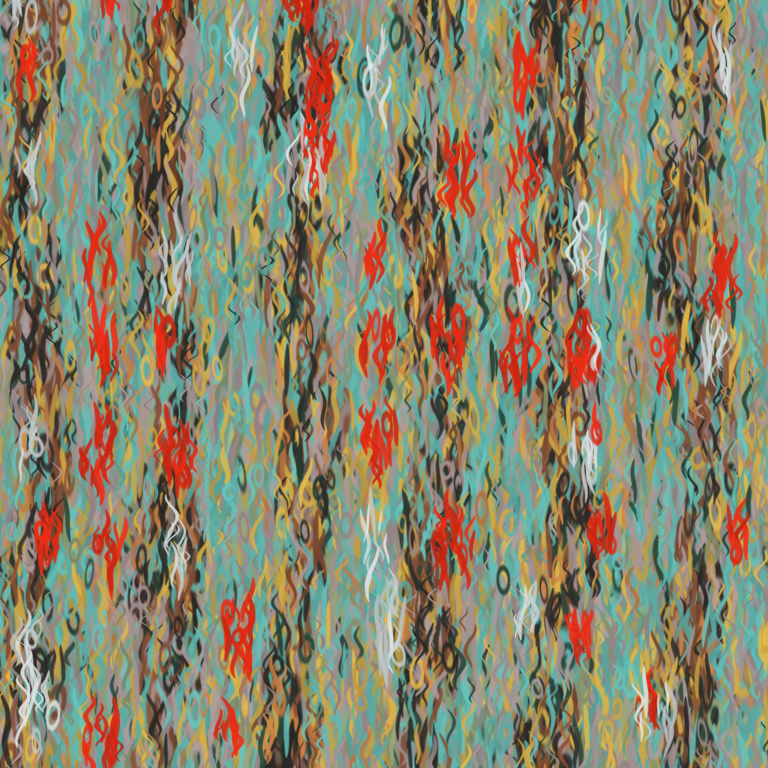
Write a Shadertoy shader that draws this pattern.

```glsl
// Abstract painting: curly vertical brush strokes over dark, rusty trunk bands.

const float TAU = 6.28318;
const int MIXED_LAYERS = 15;

const vec3 TEAL   = vec3(0.37, 0.71, 0.68);
const vec3 MAUVE  = vec3(0.64, 0.57, 0.57);
const vec3 OCHRE  = vec3(0.82, 0.67, 0.27);
const vec3 OLIVE  = vec3(0.55, 0.60, 0.45);
const vec3 PINE   = vec3(0.15, 0.26, 0.22);
const vec3 SOOT   = vec3(0.17, 0.16, 0.15);
const vec3 RUST   = vec3(0.50, 0.29, 0.19);
const vec3 ORANGE = vec3(0.78, 0.50, 0.27);
const vec3 RED    = vec3(0.88, 0.16, 0.07);
const vec3 WHITE  = vec3(0.81, 0.84, 0.84);

vec4 hash4(vec2 cell, float seed) {
    vec4 q = fract(vec4(cell, cell.x + seed * 7.31, cell.y - seed * 3.17)
                   * vec4(0.1031, 0.1030, 0.0973, 0.1099));
    q += dot(q, q.wzxy + 33.33);
    return fract((q.xxyz + q.yzzw) * q.zywx);
}

// 1 inside the wobbling vertical trunks, 0 in the open bands between them.
float trunkMask(vec2 p) {
    float x = p.x + 0.012 * sin(9.0 * p.y + 1.0) + 0.007 * sin(27.0 * p.y + 11.0 * p.x);
    float patches = 0.3 * sin(13.0 * p.y + 21.0 * p.x) + 0.2 * sin(31.0 * p.y - 17.0 * p.x);
    return smoothstep(-0.2, 0.9, cos(TAU * (x - 0.045) / 0.172) + patches);
}

// Sparse oval clumps, one candidate per cell.
float clumpMask(vec2 p, vec2 size, float share, float seed) {
    vec2 cell = floor(p / size);
    vec4 r = hash4(cell, seed);
    vec2 offset = fract(p / size) - mix(vec2(0.3), vec2(0.7), r.xy);
    float radius = mix(0.2, 0.38, r.z);
    return step(r.w, share) * step(length(offset * vec2(1.4, 0.9)), radius);
}

vec3 openColor(float h) {
    if (h < 0.36) return TEAL;
    if (h < 0.62) return MAUVE;
    if (h < 0.78) return OCHRE;
    if (h < 0.91) return OLIVE;
    return h < 0.955 ? PINE : ORANGE;
}

vec3 trunkColor(float h) {
    if (h < 0.27) return SOOT;
    if (h < 0.48) return RUST;
    if (h < 0.62) return OCHRE;
    if (h < 0.76) return MAUVE;
    if (h < 0.85) return TEAL;
    return h < 0.93 ? ORANGE : PINE;
}

// Coverage of one stroke: a tapered wavy line or, now and then, a closed curl.
float strokeMask(vec2 d, vec2 size, float halfWidth, float blur, vec4 r) {
    d.x -= (r.x - 0.5) * 0.6 * size.x / size.y * d.y;
    float halfLength = size.y * mix(0.3, 0.75, r.y);
    float t = d.y / halfLength;
    float wave = 0.3 * size.x * r.z * sin(t * mix(2.0, 5.0, r.w) + TAU * r.x);
    float taper = sqrt(max(1.0 - t * t, 0.0));
    float line = max(abs(d.x - wave) - halfWidth * taper, abs(d.y) - halfLength);

    vec2 radii = size * mix(vec2(0.18, 0.2), vec2(0.34, 0.42), r.yz);
    float curl = abs(length(d / radii) - 1.0) * radii.x - 0.6 * halfWidth;
    return 1.0 - smoothstep(-blur, blur, r.w > 0.86 ? curl : line);
}

// Paints one jittered grid of strokes. With accent.a > 0 every stroke takes
// accent.rgb and appears only inside clumps, with accent.a as their share.
vec3 paintLayer(vec3 base, vec2 p, vec2 size, float halfWidth, float blur,
                float seed, vec4 accent) {
    vec2 home = floor(p / size);
    for (int j = -1; j <= 1; j++)
    for (int i = -1; i <= 1; i++) {
        vec2 cell = home + vec2(i, j);
        vec4 r = hash4(cell, seed);
        vec4 shape = hash4(cell, seed + 53.7);
        vec2 center = (cell + r.xy) * size;
        float width = halfWidth * mix(0.6, 1.4, shape.y);
        float cover = 0.88 * strokeMask(p - center, size, width, blur, shape);
        if (cover <= 0.0) continue;

        vec3 paint = accent.rgb;
        if (accent.a > 0.0) {
            cover *= clumpMask(center, vec2(0.09, 0.12), accent.a, floor(accent.r * 90.0));
        } else {
            bool inTrunk = fract(r.z * 37.0 + r.w) < 0.85 * trunkMask(center);
            paint = inTrunk ? trunkColor(r.z) : openColor(r.z);
        }
        base = mix(base, paint * mix(0.86, 1.1, r.w), cover);
    }
    return base;
}

void mainImage(out vec4 fragColor, in vec2 fragCoord) {
    vec2 p = fragCoord / iResolution.y;
    float pixel = 1.0 / iResolution.y;

    // Blended ground
    float streak = 0.5 + 0.3 * sin(61.0 * p.x + 3.0 * p.y) + 0.2 * sin(143.0 * p.x - 7.0 * p.y);
    vec3 color = mix(mix(MAUVE, TEAL, streak), mix(SOOT, RUST, 0.5), 0.7 * trunkMask(p));

    // Broad soft strokes first, thin crisp ones last
    for (int i = 0; i < MIXED_LAYERS; i++) {
        float k = float(i) / float(MIXED_LAYERS - 1);
        vec2 size = mix(vec2(0.040, 0.100), vec2(0.023, 0.046), k);
        float halfWidth = mix(0.0075, 0.0023, k);
        float blur = max(mix(0.0035, 0.0013, k), 0.7 * pixel);
        color = paintLayer(color, p, size, halfWidth, blur, float(i) + 1.0, vec4(0.0));
    }

    // Clustered red and white accents
    for (int i = 0; i < 4; i++) {
        float seed = 30.0 + float(i);
        float blur = max(0.0013, 0.7 * pixel);
        color = paintLayer(color, p, vec2(0.021, 0.044), 0.0030, blur, seed, vec4(RED, 0.30));
        color = paintLayer(color, p, vec2(0.023, 0.050), 0.0022, blur, seed + 9.0, vec4(WHITE, 0.16));
    }
    fragColor = vec4(color, 1.0);
}
```
